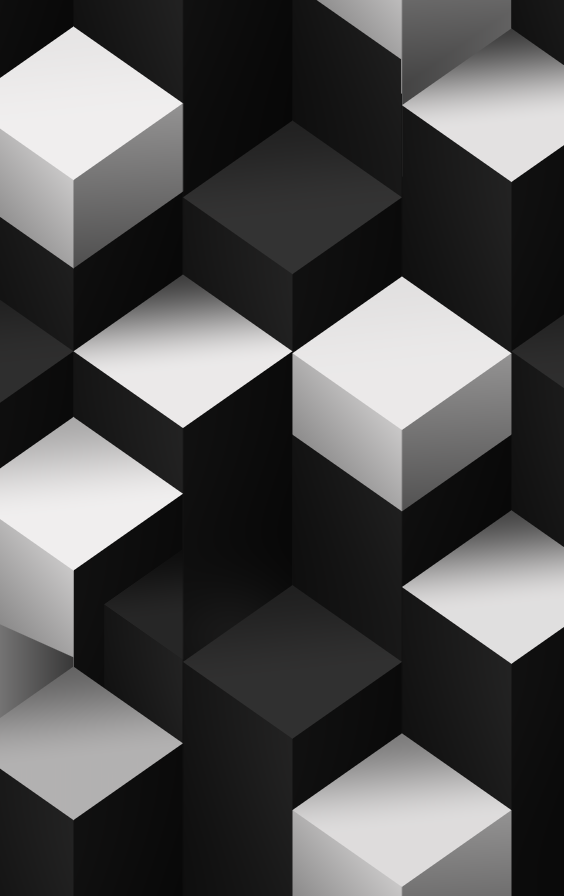
Reproduce this background procedurally as a Shadertoy shader.

```glsl
// Monochrome isometric blocks, stacked like steps, in white, grey and black.
// Each block is a diamond top with two side walls; blocks are painted
// from back to front, so nearer ones hide the walls of those behind.

// Coverage of a shape from its signed distance, about one pixel soft.
float cover(float d) {
    return clamp(0.5 - d * iResolution.y / 14.0, 0.0, 1.0);
}

// Paints one block. "band" holds the heights of the pale strips on the
// left and right walls; a negative height leaves that wall dark.
void block(inout float tone, vec2 p, vec2 centre, float top, float shadow, vec2 band) {
    vec2 q = p - centre;
    float a = abs(q.x);
    float right = cover(-q.x);
    float depth = q.y - 1.0 + a;

    // Side walls: dark stone, with an optional pale strip
    float wall = mix(0.135 - 0.055 * a, 0.065 - 0.025 * a, right);
    wall *= 1.0 - 0.3 * smoothstep(0.0, 3.0, depth);
    float strip = mix(0.79 - 0.1 * a, 0.46 + 0.12 * a, right);
    strip -= 0.13 * clamp(depth, 0.0, 1.5);
    float face = mix(wall, strip, cover(depth - mix(band.x, band.y, right)));

    // Top: shadow falls from the far corner
    float light = smoothstep(-0.1, 1.25, q.y + 1.0 + 0.15 * q.x);
    float lid = top * mix(1.0 - shadow, 1.0, light);

    face = mix(face, lid, cover(depth));
    tone = mix(tone, face, cover(max(a - 1.0, a - 1.0 - q.y)));
}

void mainImage(out vec4 fragColor, in vec2 fragCoord) {
    // Cell units: x counts half blocks, y runs down from the upper edge
    vec2 uv = fragCoord / iResolution.y;
    vec2 p = vec2((uv.x - 0.082) / 0.1222, (1.0 - uv.y) / 0.0857);
    vec2 dark = vec2(-1.0);
    float tone = 0.04;

    // Rear row of tall walls; the third carries pale strips
    for (int i = 0; i < 4; i++) {
        vec2 band = i == 2 ? vec2(1.15, 3.0) : dark;
        block(tone, p, vec2(float(2 * i - 1), -1.37), 0.1, 0.0, band);
    }

    // Upper steps
    block(tone, p, vec2(0.0, 1.345), 0.94, 0.04, vec2(1.15));
    block(tone, p, vec2(4.0, 1.37), 0.89, 0.75, dark);
    block(tone, p, vec2(2.0, 2.57), 0.2, 0.35, dark);

    // Middle row: dark blocks at the sides, pale ones between
    for (int i = 0; i < 2; i++) {
        block(tone, p, vec2(float(6 * i - 1), 4.575), 0.18, 0.4, dark);
    }
    block(tone, p, vec2(1.0, 4.575), 0.92, 0.75, dark);
    block(tone, p, vec2(3.0, 4.6), 0.92, 0.04, vec2(1.06));

    // Lower left step, with a grey wedge below its pale wall
    block(tone, p, vec2(0.0, 6.43), 0.94, 0.3, vec2(9.0, -1.0));
    float wedge = cover(p.x) * cover(8.56 + 0.64 * p.x - p.y);
    tone = mix(tone, 0.22 - 0.35 * p.x, wedge);
    block(tone, p, vec2(4.0, 7.645), 0.88, 0.7, dark);

    // Small half block and faint glow that fade into the wall
    vec2 small = vec2(1.0, 7.87);
    float step = tone;
    block(step, small + (p - small) / 0.72, small, 0.15, 0.65, dark);
    tone = mix(tone, step, cover(p.x - 1.0));
    vec2 g = (p - vec2(1.5, 8.3)) / vec2(0.6, 0.7);
    tone += 0.06 * exp(-dot(g, g)) * cover(1.0 - p.x) * cover(p.x - 2.0);

    // Front blocks
    block(tone, p, vec2(2.0, 8.62), 0.19, 0.35, dark);
    block(tone, p, vec2(0.0, 9.68), 0.7, 0.45, dark);
    block(tone, p, vec2(3.0, 10.55), 0.87, 0.45, vec2(4.0));

    fragColor = vec4(tone * vec3(1.0, 0.993, 0.993), 1.0);
}
```
